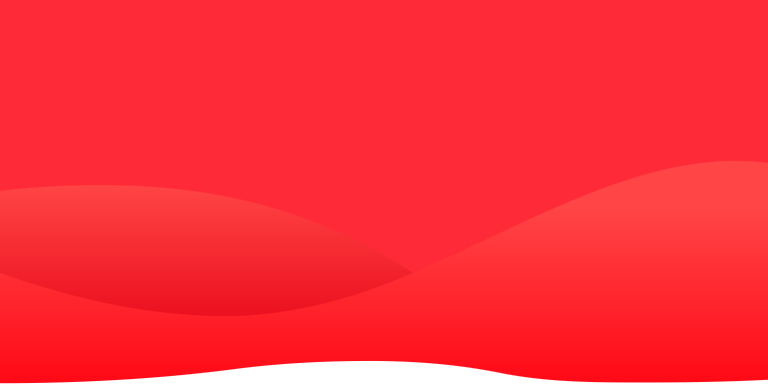
This background is drawn by a Shadertoy shader. Its source:

```glsl
// Flat red backdrop with two overlapping gradient waves above a white floor.

const vec3 SKY         = vec3(1.00, 0.165, 0.22);
const vec3 BACK_TOP    = vec3(1.00, 0.27, 0.27);
const vec3 BACK_BOTTOM = vec3(0.925, 0.065, 0.125);
const vec3 WAVE_TOP    = vec3(1.00, 0.27, 0.275);
const vec3 WAVE_BOTTOM = vec3(1.00, 0.04, 0.09);
const vec3 FLOOR_COLOR = vec3(1.0);

// Heights where each vertical gradient starts and ends
const vec2 BACK_RANGE = vec2(0.177, 0.518);
const vec2 WAVE_RANGE = vec2(0.01, 0.46);

// Curve knots: x in 0..2, height in 0..1, slope
const vec3 BACK_KNOTS[3] = vec3[](
    vec3(0.0, 0.503, 0.12), vec3(0.260, 0.518, 0.0), vec3(1.0755, 0.289, -0.656));
const vec3 WAVE_KNOTS[5] = vec3[](
    vec3(0.0, 0.289, -0.35), vec3(0.586, 0.177, 0.0), vec3(1.0755, 0.289, 0.43),
    vec3(1.914, 0.581, 0.0), vec3(2.0, 0.576, -0.1));
const vec3 FLOOR_KNOTS[6] = vec3[](
    vec3(0.0, 0.002, 0.0), vec3(0.612, 0.039, 0.13), vec3(0.964, 0.060, 0.0),
    vec3(1.302, 0.029, -0.2), vec3(1.693, 0.004, 0.0), vec3(2.0, 0.011, 0.05));

// Cubic Hermite height between knots a and b; keeps the old height left of a
float extend(float height, float x, vec3 a, vec3 b) {
    if (x < a.x) return height;
    float span = b.x - a.x;
    float t = clamp((x - a.x) / span, 0.0, 1.0);
    float s = 1.0 - t;
    return mix(a.y, b.y, t * t * (3.0 - 2.0 * t))
         + span * t * s * (a.z * s - b.z * t);
}

// Antialiased coverage of the area below a curve
float below(float height, float y) {
    float d = height - y;
    return clamp(d / fwidth(d) + 0.5, 0.0, 1.0);
}

vec3 gradient(vec3 bottom, vec3 top, vec2 range, float y) {
    return mix(bottom, top, clamp((y - range.x) / (range.y - range.x), 0.0, 1.0));
}

void mainImage(out vec4 fragColor, in vec2 fragCoord) {
    vec2 p = fragCoord / iResolution.xy * vec2(2.0, 1.0);

    // Curve heights at this column
    float back = 0.0, wave = 0.0, ground = 0.0;
    for (int i = 0; i < 2; i++) back = extend(back, p.x, BACK_KNOTS[i], BACK_KNOTS[i + 1]);
    for (int i = 0; i < 4; i++) wave = extend(wave, p.x, WAVE_KNOTS[i], WAVE_KNOTS[i + 1]);
    for (int i = 0; i < 5; i++) ground = extend(ground, p.x, FLOOR_KNOTS[i], FLOOR_KNOTS[i + 1]);

    // Layers from back to front
    vec3 color = SKY;
    color = mix(color, gradient(BACK_BOTTOM, BACK_TOP, BACK_RANGE, p.y), below(back, p.y));
    color = mix(color, gradient(WAVE_BOTTOM, WAVE_TOP, WAVE_RANGE, p.y), below(wave, p.y));
    color = mix(color, FLOOR_COLOR, below(ground, p.y));
    fragColor = vec4(color, 1.0);
}
```
